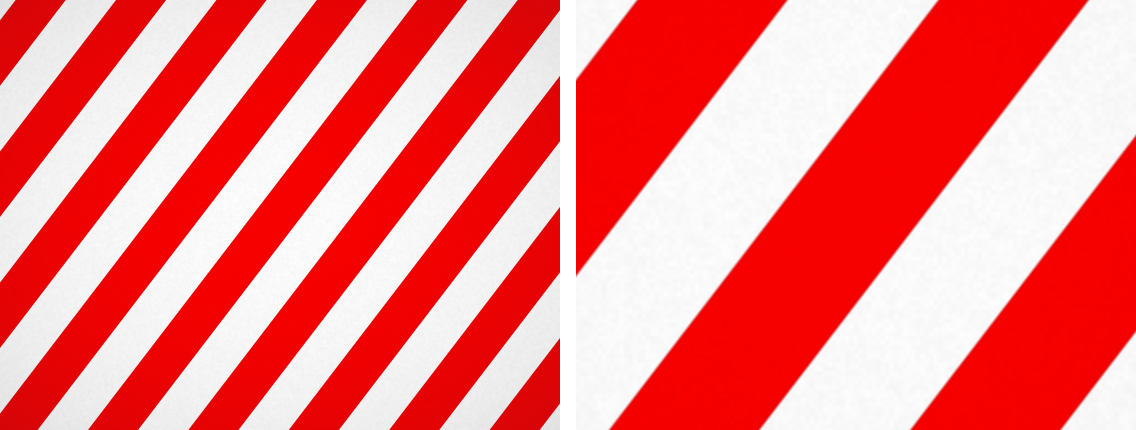
Left, the full canvas; right, a detail of the centre.
Write a WebGL 2 fragment shader that draws this pattern.

```glsl
#version 300 es
precision highp float;
// Diagonal red and white stripes on finely grained paper.
// A linear stripe coordinate is folded with fract; soft edges, a faint
// seam, hashed grain and a radial vignette finish the surface.

uniform vec2 u_resolution;
out vec4 fragColor;

const vec2  REPEATS      = vec2(5.577, 3.28);  // stripe pairs across and down
const float PHASE        = 0.156;              // start of first red band at the top left
const float RED_SHARE    = 0.498;              // red part of one repeat
const float EDGE_SOFT    = 0.0011;             // half edge width, in canvas widths
const float SEAM_DARK    = 0.07;               // darkening along the edges
const vec3  RED          = vec3(0.968, 0.0, 0.0);
const vec3  RED_RIM      = vec3(0.83, 0.02, 0.03);
const vec3  WHITE        = vec3(0.980);
const vec3  WHITE_RIM    = vec3(0.885);
const float VIGNETTE_POW = 2.2;
const float GRAIN_CELLS  = 380.0;              // grain cells across the canvas
const float GRAIN_WHITE  = 0.035;
const float GRAIN_RED    = 0.014;

float hash(vec2 p) {
    vec3 q = fract(vec3(p.xyx) * 0.1031);
    q += dot(q, q.yzx + 33.33);
    return fract((q.x + q.y) * q.z);
}

float valueNoise(vec2 p) {
    vec2 cell = floor(p);
    vec2 f = fract(p);
    f = f * f * (3.0 - 2.0 * f);
    float low  = mix(hash(cell), hash(cell + vec2(1.0, 0.0)), f.x);
    float high = mix(hash(cell + vec2(0.0, 1.0)), hash(cell + vec2(1.0, 1.0)), f.x);
    return mix(low, high, f.y);
}

// Signed distance to the nearest band edge in canvas widths, positive in red.
float bandDistance(vec2 uv) {
    float t = uv.x * REPEATS.x + (1.0 - uv.y) * REPEATS.y - PHASE;
    float fromCentre = abs(fract(t - 0.5 * RED_SHARE + 0.5) - 0.5);
    float aspect = u_resolution.x / u_resolution.y;
    return (0.5 * RED_SHARE - fromCentre) / length(REPEATS * vec2(1.0, aspect));
}

void main() {
    vec2 uv = gl_FragCoord.xy / u_resolution;
    vec2 pos = gl_FragCoord.xy / u_resolution.x;

    // Stripe mask with edges at least one pixel wide
    float dist = bandDistance(uv);
    float soft = max(EDGE_SOFT, 0.6 / u_resolution.x);
    float red = smoothstep(-soft, soft, dist);
    float seam = 1.0 - smoothstep(0.0, 1.5 * soft, abs(dist));

    // Vignette: 0 at the centre, 1 in the corners
    float rim = pow(length(uv - 0.5) * 1.41421, VIGNETTE_POW);
    vec3 color = mix(mix(WHITE, WHITE_RIM, rim), mix(RED, RED_RIM, rim), red);

    // Paper grain in two sizes, fainter on the red
    float grain = 0.65 * valueNoise(pos * GRAIN_CELLS)
                + 0.35 * valueNoise(pos * GRAIN_CELLS * 0.43 + 17.0) - 0.5;
    color *= 1.0 + grain * mix(GRAIN_WHITE, GRAIN_RED, red);
    color *= 1.0 - SEAM_DARK * seam;

    fragColor = vec4(clamp(color, 0.0, 1.0), 1.0);
}
```
